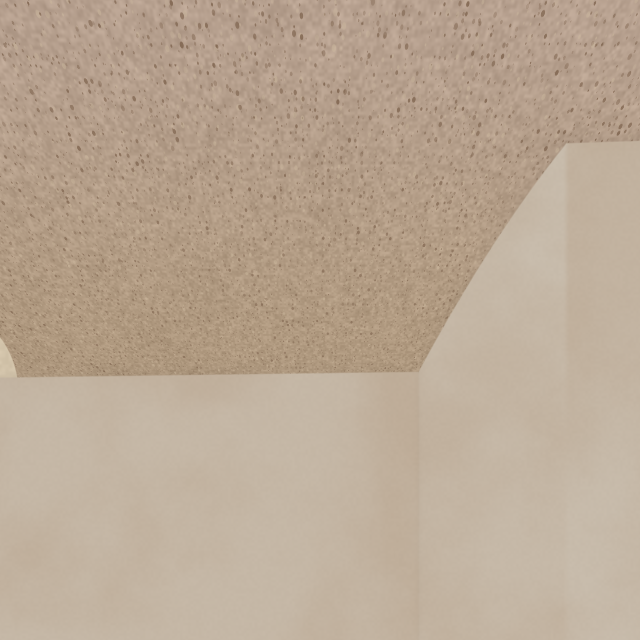
Reproduce this background procedurally as a Shadertoy shader.

```glsl
// Speckled stone ceiling above pale, softly mottled plaster walls with a curved corner.

const vec3 CEILING_NEAR = vec3(0.715, 0.628, 0.560);
const vec3 CEILING_FAR  = vec3(0.690, 0.602, 0.500);
const vec3 FLECK_DARK   = vec3(0.490, 0.385, 0.300);
const vec3 FLECK_LIGHT  = vec3(0.800, 0.725, 0.620);
const vec3 PLASTER_WARM = vec3(0.745, 0.675, 0.595);
const vec3 PLASTER_PALE = vec3(0.782, 0.735, 0.672);
const vec3 ARCH_CREAM   = vec3(0.830, 0.770, 0.670);

const vec2 CORNER_LOW  = vec2(0.654, 0.419);  // back wall meets side wall
const vec2 CORNER_HIGH = vec2(0.885, 0.776);  // top of the sloping edge
const float LEFT_EDGE_Y = 0.410;
const float RIGHT_EDGE_Y = 0.780;
const float SLOPE_BOW = 0.012;
const float HORIZON = -0.31;                  // vanishing height of the ceiling
const float FLECK_DENSITY = 105.0;

float hash(vec2 p) {
    vec3 q = fract(vec3(p.xyx) * 0.1031);
    q += dot(q, q.yzx + 33.33);
    return fract((q.x + q.y) * q.z);
}

float noise(vec2 p) {
    vec2 i = floor(p), f = fract(p);
    f = f * f * (3.0 - 2.0 * f);
    return mix(mix(hash(i), hash(i + vec2(1, 0)), f.x),
               mix(hash(i + vec2(0, 1)), hash(i + vec2(1, 1)), f.x), f.y);
}

float fbm(vec2 p) {
    float sum = 0.0, gain = 0.5;
    for (int i = 0; i < 5; i++) {
        sum += gain * noise(p);
        p = p * 2.03 + 17.7;
        gain *= 0.5;
    }
    return sum;
}

// One randomly sized, randomly placed fleck in each occupied cell.
float flecks(vec2 p, float fill, float soft) {
    vec2 cell = floor(p);
    vec2 center = 0.3 + 0.4 * vec2(hash(cell + 11.0), hash(cell + 47.0));
    float size = mix(0.10, 0.30, pow(hash(cell + 83.0), 2.0));
    float d = length((fract(p) - center) * vec2(1.15, 0.85));
    float strength = 0.4 + 0.6 * hash(cell + 131.0);
    return step(hash(cell), fill) * strength * (1.0 - smoothstep(size - soft, size + soft, d));
}

vec3 ceilingColor(vec2 uv, float pixel) {
    float depth = 1.0 / (uv.y - HORIZON);
    vec2 plane = vec2((uv.x - 0.5) * depth, 0.95 * depth) + 3.0;
    float nearness = smoothstep(0.40, 1.0, uv.y);
    vec3 color = mix(CEILING_FAR, CEILING_NEAR, nearness);
    color += 0.030 * (fbm(plane * 9.0) - 0.48);

    // Fine grain, then pale and dark chips
    color += 0.070 * (noise(plane * 260.0) - 0.5) + 0.045 * (noise(plane * 130.0) - 0.5);
    vec2 grid = plane * FLECK_DENSITY;
    float soft = clamp(FLECK_DENSITY * depth * pixel * 0.6, 0.03, 0.16);
    float contrast = mix(0.60, 0.85, nearness);
    color = mix(color, FLECK_LIGHT, 0.50 * flecks(grid * 0.9 + 31.4, 0.35, soft));
    color = mix(color, FLECK_DARK, contrast * flecks(grid, 0.34, soft));
    color = mix(color, FLECK_DARK, 0.6 * contrast * flecks(grid * 1.35 + 7.7, 0.25, soft));
    return color;
}

vec3 plasterColor(vec2 uv) {
    float cloud = smoothstep(0.28, 0.68, fbm(uv * 5.5 + 2.3));
    float side = smoothstep(CORNER_LOW.x - 0.003, CORNER_LOW.x + 0.003, uv.x);
    float farSide = smoothstep(CORNER_HIGH.x - 0.006, CORNER_HIGH.x + 0.006, uv.x);
    float pale = 0.22 + 0.50 * cloud + 0.08 * side;
    pale += farSide * mix(0.22, -0.42, smoothstep(0.10, 0.65, uv.y));

    // Back wall darkens toward its corner; the slope is lightest near the top
    pale -= 0.20 * (1.0 - side) * smoothstep(0.45, CORNER_LOW.x, uv.x);
    pale += 0.25 * side * (1.0 - farSide) * smoothstep(0.25, 0.60, uv.y);
    vec3 color = mix(PLASTER_WARM, PLASTER_PALE, pale);
    color -= 0.014 * exp(-abs(uv.x - CORNER_LOW.x) * 250.0);
    return color + 0.010 * (noise(uv * 240.0) - 0.5);
}

// Height of the upper wall boundary at x.
float wallTop(float x) {
    float t = clamp((x - CORNER_LOW.x) / (CORNER_HIGH.x - CORNER_LOW.x), 0.0, 1.0);
    float bow = 4.0 * t * (1.0 - t) * SLOPE_BOW * 1.5;
    float back = mix(LEFT_EDGE_Y, CORNER_LOW.y, min(x / CORNER_LOW.x, 1.0));
    float right = max(x - CORNER_HIGH.x, 0.0) / (1.0 - CORNER_HIGH.x);
    return back + t * (CORNER_HIGH.y - CORNER_LOW.y) + bow
         + right * (RIGHT_EDGE_Y - CORNER_HIGH.y);
}

void mainImage(out vec4 fragColor, in vec2 fragCoord) {
    vec2 uv = fragCoord / iResolution.xy;
    float pixel = 1.0 / iResolution.y;
    vec3 color = ceilingColor(uv, pixel);

    // Cream sliver of an arch at the left border
    float arch = length((uv - vec2(-0.075, 0.385)) / vec2(0.104, 0.127)) - 1.0;
    vec3 cream = ARCH_CREAM + 0.04 * (noise(uv * 180.0) - 0.5);
    color = mix(cream, color, smoothstep(-8.0 * pixel, 8.0 * pixel, arch));

    // Walls, with edge softness scaled by the local slope
    float slope = (wallTop(uv.x + pixel) - wallTop(uv.x - pixel)) / (2.0 * pixel);
    float edge = (uv.y - wallTop(uv.x)) / sqrt(1.0 + slope * slope);
    color *= 1.0 - 0.035 * exp(-max(edge, 0.0) * 70.0);
    color = mix(plasterColor(uv), color, smoothstep(-pixel, pixel, edge));
    fragColor = vec4(color, 1.0);
}
```
